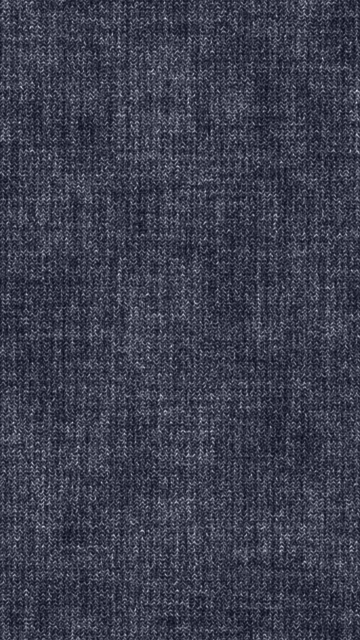
A WebGL 1 fragment shader for this texture:

```glsl
precision highp float;

// Dark indigo denim-like knit: narrow columns of small chevron stitches with pale flecks.
// Stitch profile, yarn variation, grain, streaks and faint clouds add up to one tone,
// which a power curve turns into many dark and few bright threads.

uniform vec2 u_resolution;

// Weave layout, in units of the canvas width
const float COLUMNS = 62.0;       // chevrons across the canvas
const float ROWS = 90.0;          // stitch rows per canvas width
const float SLANT = 0.75;         // rise of a stitch, in rows
const float WOBBLE = 0.40;        // unevenness of the rows

// Strength of each part of the tone
const float RIDGE = 0.80;
const float GROOVE = 0.50;
const float YARN = 0.95;
const float GRAIN = 2.9;
const float COLUMN_STREAK = 0.95;
const float ROW_STREAK = 0.95;
const float CLOUD = 0.62;

// Tone curve and dye
const float MEDIAN_TONE = 0.220;
const float CONTRAST = 0.43;
const float CURVE_POWER = 3.5;
const vec3 INDIGO_TINT = vec3(0.0, 0.010, 0.070);

const float TAU = 6.2831853;

float hash(vec2 cell) {
  vec3 q = fract(cell.xyx * vec3(0.1031, 0.1030, 0.0973));
  q += dot(q, q.yzx + 33.33);
  return fract((q.x + q.y) * q.z);
}

vec2 gradient(vec2 cell) {
  float angle = TAU * hash(cell);
  return vec2(cos(angle), sin(angle));
}

// Gradient noise, about -0.7 to 0.7
float noise(vec2 p) {
  vec2 i = floor(p);
  vec2 f = p - i;
  vec2 u = f * f * f * (f * (f * 6.0 - 15.0) + 10.0);
  vec2 e = vec2(1.0, 0.0);
  float low = mix(dot(gradient(i), f),
                  dot(gradient(i + e.xy), f - e.xy), u.x);
  float high = mix(dot(gradient(i + e.yx), f - e.yx),
                   dot(gradient(i + e.xx), f - e.xx), u.x);
  return mix(low, high, u.y);
}

// Slanted stitches, mirrored in each half of a column
float stitchTone(vec2 p) {
  float column = p.x * COLUMNS + 0.25 * noise(p * vec2(9.0, 14.0) + 5.3);
  float zigzag = abs(fract(column) - 0.5) * 2.0;
  float row = p.y * ROWS + SLANT * zigzag
            + WOBBLE * noise(p * vec2(26.0, 14.0) + 17.7);
  vec2 stitch = vec2(floor(column * 2.0), floor(row));
  float ridge = -cos(TAU * row);
  float groove = -cos(TAU * column);
  float yarn = 2.0 * hash(stitch + 41.0) - 1.0;
  return RIDGE * ridge + GROOVE * groove + YARN * yarn * (0.8 + 0.3 * ridge);
}

// Fibre grain, thread streaks and faint worn areas
float clothTone(vec2 p) {
  float grain = noise(p * vec2(171.0, 163.0) + 3.1);
  float columnStreak = noise(p * vec2(COLUMNS * 0.83, 3.5) + 61.4);
  float rowStreak = noise(p * vec2(4.0, ROWS * 0.67) + 29.6);
  float cloud = noise(p * vec2(3.0, 4.0) + 83.2)
              + 0.5 * noise(p * vec2(9.0, 11.0) + 12.9);
  return GRAIN * grain + COLUMN_STREAK * columnStreak
       + ROW_STREAK * rowStreak + CLOUD * cloud;
}

void main() {
  // Average four samples per pixel to smooth the stitch edges
  float tone = 0.0;
  for (int j = 0; j < 2; j++) {
    for (int i = 0; i < 2; i++) {
      vec2 offset = (vec2(float(i), float(j)) - 0.5) * 0.5;
      vec2 p = (gl_FragCoord.xy + offset) / u_resolution.x;
      tone += 0.25 * (stitchTone(p) + clothTone(p));
    }
  }
  float lift = max(1.0 + CONTRAST * tone / CURVE_POWER, 0.0);
  float brightness = MEDIAN_TONE * pow(lift, CURVE_POWER);
  gl_FragColor = vec4(brightness + INDIGO_TINT, 1.0);
}
```
